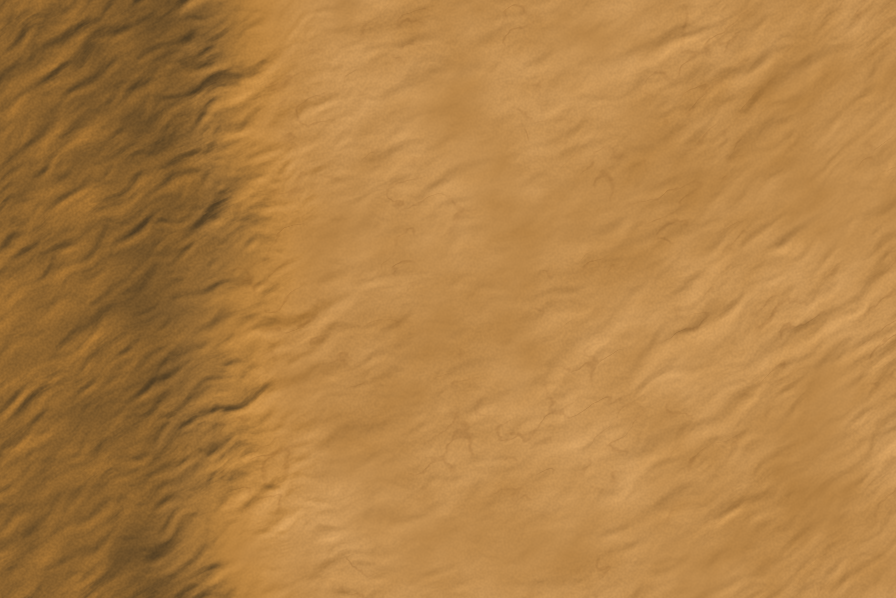
Write a WebGL 2 fragment shader that draws this texture.

```glsl
#version 300 es
precision highp float;
// Wind-rippled desert sand with a soft shadow falling across the left side.

uniform vec2 u_resolution;
out vec4 fragColor;

// Colours
const vec3 SAND_DEEP   = vec3(0.685, 0.487, 0.250);
const vec3 SAND_PALE   = vec3(0.810, 0.610, 0.370);
const vec3 SAND_GLOW   = vec3(0.755, 0.525, 0.235);
const vec3 SHADE_DARK  = vec3(0.355, 0.265, 0.145);
const vec3 SHADE_LIGHT = vec3(0.655, 0.455, 0.205);

// Layout, in units of the canvas height
const float SHADOW_EDGE   = 0.370;
const float SHADOW_SOFT   = 0.10;
const vec2  RIPPLE_FREQ   = vec2(9.0, 18.0);
const vec2  LIGHT_STEP    = vec2(-0.005, 0.008);
const float RIPPLE_SHADOW = 2.1;
const float RIPPLE_LIT    = 0.52;
const float GRAIN_FREQ    = 235.0;
const float GRAIN_AMOUNT  = 0.050;

// Pseudo-random unit vector for a lattice cell
vec2 gradientAt(vec2 cell) {
    uvec2 k = uvec2(ivec2(cell));
    uint h = k.x * 1597u ^ k.y * 51749u;
    h = (h ^ (h >> 15u)) * 73939u;
    h = (h ^ (h >> 13u)) * 83497u;
    h ^= h >> 16u;
    float angle = float(h & 65535u) / 65536.0 * 6.28319;
    return vec2(cos(angle), sin(angle));
}

float gradientNoise(vec2 p) {
    vec2 i = floor(p), f = p - i;
    vec2 w = f * f * f * (f * (f * 6.0 - 15.0) + 10.0);
    float a = dot(gradientAt(i), f);
    float b = dot(gradientAt(i + vec2(1, 0)), f - vec2(1, 0));
    float c = dot(gradientAt(i + vec2(0, 1)), f - vec2(0, 1));
    float d = dot(gradientAt(i + vec2(1, 1)), f - vec2(1, 1));
    return mix(mix(a, b, w.x), mix(c, d, w.x), w.y);
}

float fbm(vec2 p) {
    float sum = 0.0, amp = 0.6;
    for (int i = 0; i < 4; i++) {
        sum += amp * gradientNoise(p);
        p = mat2(1.6, 1.2, -1.2, 1.6) * p + 17.3;
        amp *= 0.5;
    }
    return sum;
}

// Shears the plane along the ripples, which flatten towards the middle
vec2 alongRipples(vec2 p) {
    return vec2(p.x, p.y - 0.46 * p.x - 0.055 * sin(4.2 * p.x));
}

// Short overlapping ripples: one-sided folds, with finer ones riding on them
float rippleHeight(vec2 p) {
    vec2 q = p + 0.016 * vec2(gradientNoise(p * 14.0), gradientNoise(p * 14.0 + 31.7));
    vec2 u = alongRipples(q) * RIPPLE_FREQ;
    float height = 0.0, amp = 0.75;
    for (int i = 0; i < 4; i++) {
        float n = gradientNoise(u) + 0.10;
        height += amp * (0.45 * n - 0.75 * sqrt(n * n + 0.005));
        u = mat2(1.8, 0.6, -0.7, 1.9) * u + 9.4;
        amp *= 0.48;
    }
    return height;
}

void main() {
    vec2 p = gl_FragCoord.xy / u_resolution.y;

    // Broad patches
    float broad = fbm(p * vec2(2.4, 3.2) + 4.0);
    float patches = fbm(p * 5.5 + 23.0);
    float mottle = fbm(alongRipples(p) * vec2(11.0, 18.0) + 51.0);

    // Ripple relief, fading out over smooth areas
    float relief = rippleHeight(p) - rippleHeight(p + LIGHT_STEP);
    relief *= relief < 0.0 ? 1.25 : 0.85;
    float smoothBand = exp(-pow((p.y - 0.5 - 0.2 * (p.x - 0.2)) / 0.065, 2.0));
    float calm = smoothstep(-0.4, 0.1, patches) * (1.0 - 0.6 * smoothBand);
    float midCalm = 1.0 - 0.45 * exp(-pow((p.x - 0.9) / 0.27, 2.0));
    float ripple = relief * mix(0.4, 1.0, calm);

    // Wavering shadow border, broken up by the ripples
    float edge = SHADOW_EDGE + 0.06 * gradientNoise(p * vec2(2.0, 4.0) + 8.0);
    edge += 0.06 * patches + 0.06 * mottle - 0.2 * ripple;
    float lit = smoothstep(edge - SHADOW_SOFT, edge + SHADOW_SOFT, p.x);

    // Shaded sand, darkest just before the border
    float tone = 0.60 - 0.24 * smoothstep(0.05, 0.31, p.x) + 0.5 * broad + 0.55 * mottle;
    tone += 0.25 * smoothBand * (1.0 - smoothstep(0.0, 0.12, p.x));
    tone += RIPPLE_SHADOW * ripple;
    vec3 shaded = mix(SHADE_DARK, SHADE_LIGHT, clamp(tone, -0.1, 1.2));

    // Sunlit sand with a warm strip beside the shadow
    float paleness = 0.51 + 0.75 * broad + 0.5 * patches + 0.45 * mottle;
    vec3 sunlit = mix(SAND_DEEP, SAND_PALE, clamp(paleness, 0.0, 1.0));
    float glow = exp(-pow((p.x - edge - 0.03) / 0.09, 2.0));
    sunlit = mix(sunlit, SAND_GLOW, 0.7 * glow);
    sunlit *= 1.0 + RIPPLE_LIT * midCalm * ripple * vec3(0.9, 1.0, 1.2);

    // Faint soft creases in the rougher patches
    vec2 bent = alongRipples(p) + 0.06 * vec2(patches, mottle);
    float crease = 1.0 - smoothstep(0.0, 0.09, abs(gradientNoise(bent * vec2(13.0, 22.0) + 70.0)));
    crease *= smoothstep(0.0, 0.4, patches - 0.8 * mottle);
    sunlit *= 1.0 - 0.08 * crease * vec3(0.8, 1.0, 1.2);

    // Fine grain on a turned lattice, stronger in the rougher patches
    vec2 g = mat2(0.83, 0.56, -0.56, 0.83) * p * GRAIN_FREQ;
    float grain = gradientNoise(g) + 0.4 * gradientNoise(g * 0.57 + 5.0);
    float grainAmount = GRAIN_AMOUNT * mix(1.8, mix(0.5, 1.0, calm), lit);
    vec3 color = mix(shaded, sunlit, lit) * (1.0 + grainAmount * grain);

    fragColor = vec4(color, 1.0);
}
```
